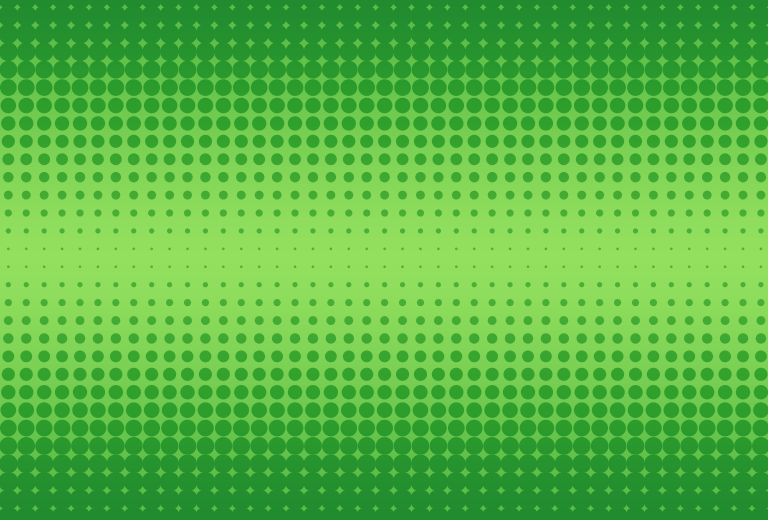
A Shadertoy shader for this pattern:

```glsl
#define PITCH 0.03446
#define AXIS_Y 0.5042
#define FIRST_COLUMN 0.0160
#define DOT_SCALE 0.112
#define DOT_GROWTH 0.632

const vec3 LIME = vec3(0.578, 0.878, 0.370);
const vec3 LEAF = vec3(0.350, 0.740, 0.275);
const vec3 FRESH_DOT = vec3(0.310, 0.695, 0.215);
const vec3 GRASS_DOT = vec3(0.180, 0.625, 0.170);
const vec3 FOREST_DOT = vec3(0.130, 0.550, 0.185);

// Dots grow with their row's distance from the horizontal axis
float dotRadius(float row) {
    return DOT_SCALE * pow(abs(row), DOT_GROWTH);
}

// Signed distance, in grid cells, to the union of the four nearest dots
float halftone(vec2 p) {
    vec2 base = floor(p - vec2(0.0, 0.5)) + vec2(0.0, 0.5);
    float nearest = 10.0;
    for (int j = 0; j < 2; j++) {
        for (int i = 0; i < 2; i++) {
            vec2 center = base + vec2(i, j);
            nearest = min(nearest, length(p - center) - dotRadius(center.y));
        }
    }
    return nearest;
}

void mainImage(out vec4 fragColor, in vec2 fragCoord) {
    vec2 uv = fragCoord / iResolution.y;
    vec2 grid = (uv - vec2(FIRST_COLUMN, AXIS_Y)) / PITCH;
    float away = abs(uv.y - AXIS_Y) * 2.0;

    // Background glow along the axis
    vec3 background = mix(LIME, LEAF, smoothstep(-0.05, 1.0, away));

    // Dot tint deepens toward both edges
    vec3 ink = mix(FRESH_DOT, GRASS_DOT, smoothstep(0.0, 0.6, away));
    ink = mix(ink, FOREST_DOT, smoothstep(0.5, 1.0, away));

    // Antialiased coverage
    float pixel = 1.0 / (iResolution.y * PITCH);
    float coverage = clamp(0.5 - halftone(grid) / pixel, 0.0, 1.0);
    fragColor = vec4(mix(background, ink, coverage), 1.0);
}
```
